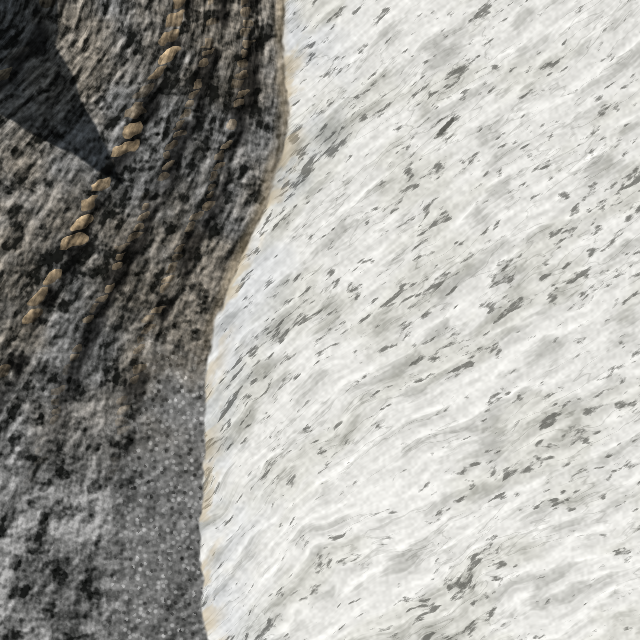
This texture is drawn by a Shadertoy shader. Its source:

```glsl
// Draws a cliff where dark, stony tilted strata meet a pale wall of streaked rock.

const vec3 CHALK = vec3(0.915, 0.912, 0.893);
const vec3 VEIN = vec3(0.58, 0.58, 0.555);
const vec3 FLECK = vec3(0.27, 0.27, 0.25);
const vec3 OCHRE = vec3(0.80, 0.72, 0.58);
const vec3 SLATE = vec3(0.51, 0.51, 0.505);
const vec3 CREVICE = vec3(0.10, 0.105, 0.10);
const vec3 STONE = vec3(0.55, 0.48, 0.38);
const vec2 TO_LIGHT = vec2(-0.0035, 0.0045);
const float STONE_STEP = 0.029;

float hash(vec2 p) {
    vec3 q = fract(p.xyx * vec3(0.1031, 0.1030, 0.0973));
    q += dot(q, q.yzx + 33.33);
    return fract((q.x + q.y) * q.z);
}

float noise(vec2 p) {
    vec2 i = floor(p), f = fract(p);
    f = f * f * (3.0 - 2.0 * f);
    return mix(mix(hash(i), hash(i + vec2(1, 0)), f.x),
               mix(hash(i + vec2(0, 1)), hash(i + 1.0), f.x), f.y);
}

float fbm(vec2 p) {
    float sum = 0.0, amp = 0.52;
    for (int i = 0; i < 4; i++) {
        sum += amp * noise(p);
        p = mat2(1.6, 1.2, -1.2, 1.6) * p + 17.3;
        amp *= 0.52;
    }
    return sum;
}

// Cellular noise: distance to the nearest seed, random value of its cell
vec2 cells(vec2 p) {
    vec2 best = vec2(9, 0);
    for (int k = 0; k < 9; k++) {
        vec2 c = floor(p) + vec2(k % 3 - 1, k / 3 - 1);
        float d = length(c + vec2(hash(c), hash(c + 41.0)) - p);
        if (d < best.x) best = vec2(d, hash(c + 83.0));
    }
    return best;
}

// Contact of the two rocks, and the main stone bed, as x at height y
float contactX(float y) {
    float foot = max(0.1 - y, 0.0);
    return 0.315 + 0.132 * smoothstep(0.38, 0.82, y) + 1.2 * foot * foot;
}
float bedX(float y) {
    float top = max(y - 0.86, 0.0);
    return 0.52 * (y - 0.41) - 1.4 * top * top;
}
// Bed coordinate: 0 on the main stone bed, 1 at the contact
float strata(vec2 p) {
    return (p.x - bedX(p.y)) / (contactX(p.y) - bedX(p.y));
}
float gravelMask(vec2 p) {
    return smoothstep(0.62, 0.78, strata(p)) * smoothstep(0.5, 0.4, p.y);
}
float rockHeight(vec2 p) {
    float beds = fbm(vec2(strata(p) * 20.0, p.y * 32.0));
    return mix(0.5, 0.1, gravelMask(p)) * beds + 0.5 * fbm(p * 62.0);
}

// Blocky stones along a bed, side = distance from it; rgb = colour, a = cover
vec4 stoneRow(vec2 p, float side, float row, float size) {
    float gap = STONE_STEP * size, r = hash(vec2(floor(p.y / gap), row * 37.0 + 90.0));
    vec2 q = vec2(side - (r - 0.5) * 0.014, (fract(p.y / gap) - 0.5) * gap);
    q.y -= 0.25 * q.x;
    q += 0.009 * (vec2(noise(p * 80.0), noise(p * 80.0 + 30.0)) - 0.5);
    vec2 box = abs(q) / (gap * vec2(0.32 + 0.25 * r, 0.42));
    float d = dot(box * box, box);
    float light = 0.75 + 0.4 * r + (q.y - q.x) / gap * 0.6;
    return vec4(STONE * light, smoothstep(1.15, 0.75, d) * smoothstep(0.15, 0.3, r));
}

vec3 darkRock(vec2 p) {
    vec2 w = p + 0.02 * (vec2(fbm(p * 28.0), fbm(p * 28.0 + 9.0)) - 0.5);
    float t = strata(w), gravel = gravelMask(w);
    float relief = rockHeight(p) - rockHeight(p + TO_LIGHT);
    float beds = fbm(vec2(t * 14.0, w.y * 11.0) + 4.0);
    // Cracked middle beds are darker, the lower slabs lighter
    float cracked = smoothstep(-0.35, 0.0, t) * smoothstep(0.95, 0.45, t) * smoothstep(0.25, 0.6, p.y);
    float slabs = smoothstep(0.48, 0.38, beds) * smoothstep(0.4, 0.2, p.y);
    float tone = 0.62 + 0.45 * fbm(p * 14.0) - 0.2 * cracked;
    tone += (0.25 * slabs - 0.3 * smoothstep(0.5, 0.64, beds)) * (1.0 - gravel);
    tone += relief * mix(3.2, 2.2, gravel) + 0.3 * (noise(p * 190.0) - 0.5);
    // Pits between lumps
    tone -= 0.55 * (1.0 - 0.8 * gravel) * smoothstep(0.55, 0.72, fbm(p * 42.0 + 70.0));
    vec3 col = mix(CREVICE, SLATE, clamp(tone, 0.0, 1.5));
    float upper = smoothstep(0.2, 0.5, p.y);
    col *= mix(vec3(1), vec3(1.05, 1, 0.93), upper * smoothstep(0.35, 0.7, fbm(p * 9.0 + 8.0)));
    // Loose pebbles
    vec2 peb = cells(p * 125.0);
    col += (peb.y - 0.45) * smoothstep(0.55, 0.2, peb.x) * mix(0.12, 0.36, gravel);
    // Stone beds, each with a ragged shadowed gap beside it
    for (int k = 0; k < 4; k++) {
        float row = k == 0 ? -1.2 : 0.32 * float(k - 1);
        float side = (t - row) * (contactX(p.y) - bedX(p.y));
        float rag = smoothstep(0.36, 0.58, fbm(p * 24.0 + row));
        col *= 1.0 - 0.6 * upper * rag * smoothstep(0.024, 0.008, abs(side - 0.012));
        vec4 s = stoneRow(p, side, row, k < 2 ? 1.0 : 0.55);
        col = mix(col, s.rgb * (0.9 + relief * 2.5), s.a * upper * (k < 2 ? 0.85 : 0.45));
    }
    // Cast shadow of the overhang
    float right = 0.09 + 0.46 * max(0.93 - p.y, 0.0) - p.x;
    float under = p.y - 0.82 + 0.55 * p.x;
    float shade = smoothstep(-0.003, 0.003, min(right, under) + 0.012 * (fbm(p * 25.0) - 0.5));
    return col * mix(vec3(1), vec3(0.39, 0.42, 0.45), shade);
}

vec3 paleRock(vec2 p) {
    float low = smoothstep(0.55, 0.05, p.y);
    vec2 w = p + mix(0.025, 0.07, low) * (vec2(fbm(p * 6.0), fbm(p * 6.0 + 50.0)) - 0.5);
    // Flow coordinates: along the streaks and across them
    vec2 flow = vec2(w.x + 0.5 * w.y,
        w.y - 0.3 * w.x - 0.25 * w.x * w.y + 0.16 * exp(1.5 - 5.0 * w.x));
    vec2 grain = flow * vec2(13, 62);
    float streak = fbm(grain);
    float lip = streak - fbm(grain + vec2(0, 0.45));
    float thread = abs(fbm(flow * vec2(11, 58) + 20.0) - 0.5);
    float line = smoothstep(0.04, 0.0, thread) * smoothstep(0.4, 0.6, fbm(p * 12.0 + 3.0));
    float patches = fbm(flow * vec2(7, 17) + 7.0);
    vec3 col = mix(CHALK, VEIN, 0.5 * smoothstep(0.54, 0.76, streak) + 0.27 * line);
    col += 0.24 * lip + 0.08 * (noise(p * 200.0) - 0.5) + 0.02 * low;
    col -= vec3(0.05, 0.05, 0.06) * smoothstep(0.48, 0.68, patches);
    // Short thin chips lying along the flow
    float chip = fbm(flow * vec2(40, 135) + 60.0) + 0.35 * (patches - 0.5) - 0.03 * low;
    col = mix(col, FLECK, 0.6 * smoothstep(0.64, 0.82, chip));
    // Larger slanted gash
    vec2 q = mat2(0.66, -0.75, 0.75, 0.66) * (p - vec2(0.697, 0.802));
    float gash = length(q / vec2(0.026, 0.005)) + 1.2 * (fbm(p * 60.0) - 0.5);
    col = mix(col, FLECK, 0.8 * smoothstep(1.0, 0.6, gash));
    // Cool and rusty stains beside the contact
    float off = p.x - contactX(p.y);
    col -= vec3(0.06, 0.05, 0.03) * smoothstep(0.15, 0.0, off) * smoothstep(0.35, 0.6, fbm(p * 14.0));
    float rust = smoothstep(0.045, 0.0, off) * smoothstep(0.46, 0.66, fbm(flow * vec2(22, 40)));
    return mix(col, OCHRE, 0.5 * rust);
}

void mainImage(out vec4 fragColor, in vec2 fragCoord) {
    vec2 p = fragCoord / iResolution.xy;
    float off = p.x - contactX(p.y) + 0.022 * (fbm(p * 22.0) - 0.5);
    vec3 col = mix(darkRock(p), paleRock(p), smoothstep(-0.003, 0.003, off));
    // Tan seam along the upper contact
    float seam = smoothstep(0.016, 0.0, abs(off + 0.006)) * smoothstep(0.38, 0.6, p.y);
    col = mix(col, OCHRE * (0.5 + 0.7 * fbm(p * 60.0)), 0.4 * seam);
    fragColor = vec4(clamp(col, 0.0, 1.0), 1.0);
}
```
